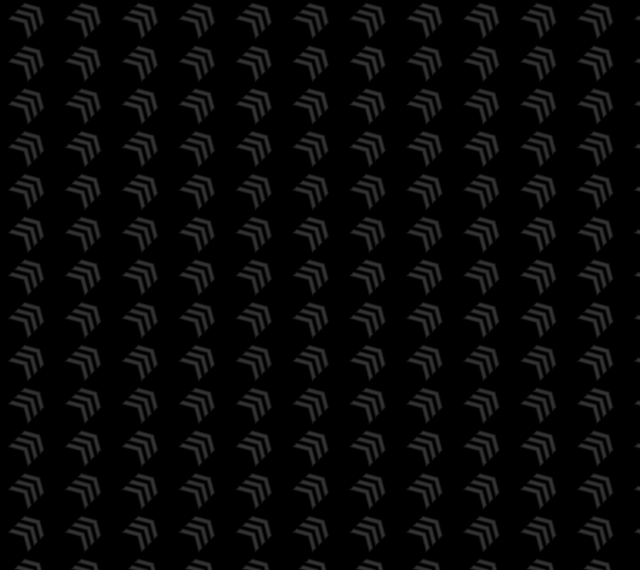
Write a WebGL 2 fragment shader that draws this pattern.

```glsl
#version 300 es
precision highp float;
// Grid of small grey triple chevrons pointing up and right on black.

#define REPEATS vec2(11.245, 13.33)  // cells across and down
#define CELL_ASPECT 1.335            // cell width over cell height
#define ANCHOR vec2(0.558, 0.356)    // middle apex in the cell, from top left
#define SPACING 0.207                // step between chevrons, in cell heights
#define THICKNESS 0.104              // bar size along the arrow axis
#define HALF_SPAN 0.315              // half width across the arrow axis
#define SLOPE 0.577                  // sweep of the arms (30 degrees)
#define SOFTNESS 0.036               // half width of the blurred edge
#define VARIATION 0.05               // change of shade between marks
#define BACKGROUND vec3(0.0)
#define GREY vec3(0.2)

uniform vec2 u_resolution;
out vec4 fragColor;

float hash(vec2 p) {
  return fract(sin(dot(p, vec2(127.1, 311.7))) * 43758.5453);
}

// Signed distance to three nested chevrons; p.x runs along the arrow axis.
float tripleChevron(vec2 p) {
  float swept = p.x + SLOPE * abs(p.y);
  float bar = clamp(round(swept / SPACING), -1.0, 1.0);
  float band = abs(swept - bar * SPACING) - 0.5 * THICKNESS;
  float arm = band * inversesqrt(1.0 + SLOPE * SLOPE);
  return max(arm, abs(p.y) - HALF_SPAN);
}

void main() {
  // Cells are counted from the top left corner.
  vec2 uv = gl_FragCoord.xy / u_resolution;
  vec2 grid = vec2(uv.x, 1.0 - uv.y) * REPEATS;
  vec2 cell = floor(grid);

  // Local position in cell heights, y up, turned onto the diagonal axis.
  vec2 local = (fract(grid) - ANCHOR) * vec2(CELL_ASPECT, -1.0);
  vec2 axis = vec2(local.x + local.y, local.y - local.x) * sqrt(0.5);

  // Soft edges, never narrower than a pixel.
  float pixel = REPEATS.y / u_resolution.y;
  float edge = max(SOFTNESS, 0.7 * pixel);
  float mask = 1.0 - smoothstep(-edge, edge, tripleChevron(axis));

  // Slight difference of shade from mark to mark.
  float shade = 1.0 + VARIATION * (hash(cell) - 0.5);
  fragColor = vec4(mix(BACKGROUND, GREY * shade, mask), 1.0);
}
```
